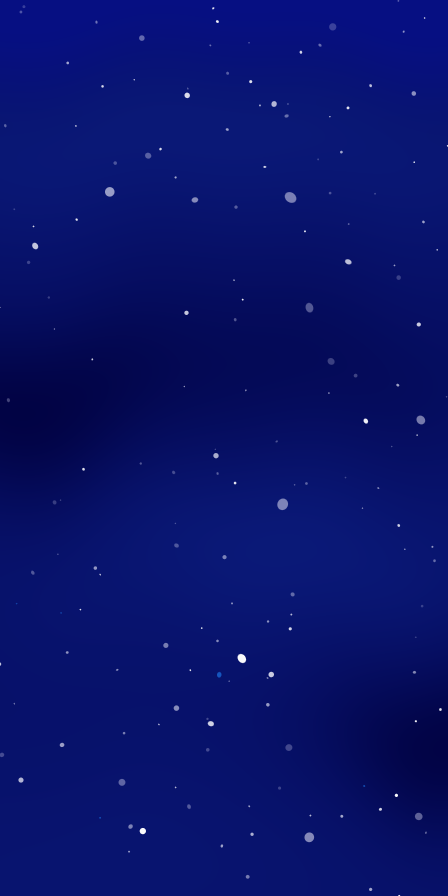
This background is drawn by a Shadertoy shader. Its source:

```glsl
vec4 hash4(vec3 p) {
    vec4 q = fract(p.xyzx * vec4(0.1031, 0.1030, 0.0973, 0.1099));
    q += dot(q, q.wzxy + 33.33);
    return fract((q.xxyz + q.yzzw) * q.zywx);
}

// Soft elliptical cloud, 1 at its centre
float cloud(vec2 p, vec2 centre, vec2 size) {
    vec2 d = (p - centre) / size;
    return exp(-dot(d, d));
}

vec3 nightSky(vec2 p) {
    // Bend the clouds with layered sines
    p += 0.03 * sin(p.yx * vec2(5.0, 6.0) + vec2(0.4, 1.9))
       + 0.012 * sin(p.yx * vec2(13.0, 11.0) + p.x * 4.0);

    vec3 sky = vec3(0.027, 0.066, 0.415);
    float glow = cloud(p, vec2(0.60, 0.76), vec2(0.45, 0.20))
               + 0.9 * cloud(p, vec2(0.45, 1.68), vec2(0.95, 0.19))
               + 0.4 * cloud(p, vec2(0.25, 0.05), vec2(0.6, 0.25));
    sky = mix(sky, vec3(0.040, 0.098, 0.470), min(glow, 1.0));
    sky = mix(sky, vec3(0.025, 0.060, 0.510), smoothstep(1.72, 1.98, p.y));

    // Dark hollows
    float shade = 0.9 * cloud(p, vec2(0.02, 1.10), vec2(0.34, 0.20))
                + 0.45 * cloud(p, vec2(0.65, 1.19), vec2(0.50, 0.20))
                + 0.95 * cloud(p, vec2(1.04, 0.37), vec2(0.27, 0.20));
    return mix(sky, vec3(0.005, 0.010, 0.265), min(shade, 1.0));
}

// One scattered layer: rgb is the tint, a the coverage
vec4 starLayer(vec2 p, float cell, vec2 radii, float density, float seed) {
    vec2 grid = p / cell + seed * vec2(0.37, 0.61);
    vec3 id = vec3(floor(grid), seed * 17.0);
    vec4 place = hash4(id + 5.0);
    vec4 look = hash4(id + 71.0);

    float radius = mix(radii.x, radii.y, look.x * look.x);
    float margin = 1.5 * radii.y / cell;
    vec2 d = (fract(grid) - mix(vec2(margin), vec2(1.0 - margin), place.xy)) * cell;

    // Slightly stretched, turned discs
    float angle = 6.2832 * place.w;
    d *= mat2(cos(angle), -sin(angle), sin(angle), cos(angle));
    d.x *= mix(1.0, 0.72, look.y * look.y * look.y);

    float coverage = clamp(0.5 + (radius - length(d)) * iResolution.x, 0.0, 1.0);
    float opacity = mix(0.25, 1.0, look.z);
    float blue = step(0.88, look.w) * step(p.y, 0.75) * step(radius, 0.006);
    vec3 tint = mix(mix(vec3(0.80, 0.80, 0.92), vec3(1.0), look.z), vec3(0.10, 0.42, 0.85), blue);
    return vec4(tint, coverage * opacity * step(place.z, density));
}

void mainImage(out vec4 fragColor, in vec2 fragCoord) {
    vec2 p = fragCoord / iResolution.x;
    vec3 colour = nightSky(p);

    // From fine dust to large discs
    for (int i = 0; i < 3; i++) {
        float level = float(i);
        float cell = 0.095 * pow(1.45, level);
        vec2 radii = vec2(0.0014, 0.0036) * pow(2.0, level);
        radii.y = min(radii.y, 0.0125);
        vec4 star = starLayer(p, cell, radii, 0.42 - 0.03 * level, level + 1.0);
        colour = mix(colour, star.rgb, star.a);
    }
    fragColor = vec4(colour, 1.0);
}
```
